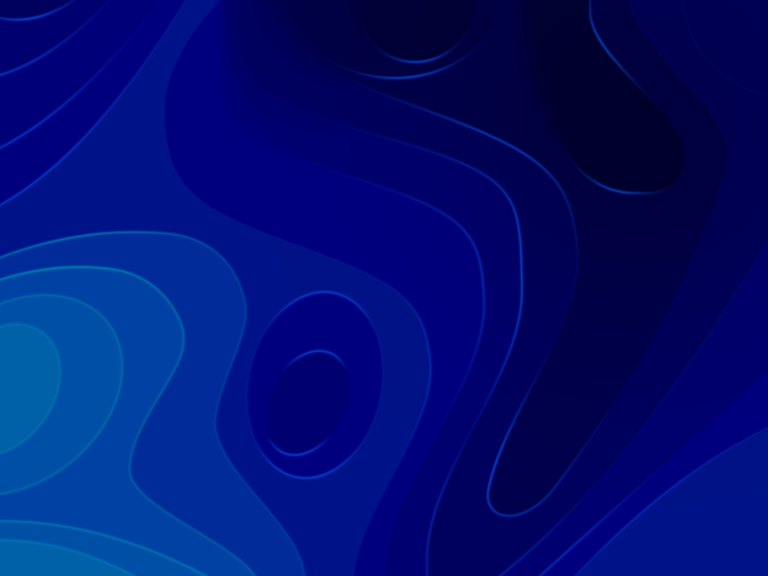
Write a WebGL 2 fragment shader that draws this background.

```glsl
#version 300 es
precision highp float;
// Layered blue relief: flat bands bounded by flowing contours with thin lit rims.
// Each band is an implicit function (negative inside), scaled by its gradient
// to a distance and painted over the bands beneath it.

#define SPAN 5.76        // canvas height in working units
#define RIM_WIDTH 0.015
#define RIM_BLUE vec3(0.03, 0.28, 0.85)
#define RIM_TEAL vec3(0.0, 0.50, 0.70)
#define SHADE_CENTER vec2(6.4, 1.2)
#define SHADE_DEPTH 0.2
#define HAZE 0.25        // softness of the upper folds

uniform vec2 u_resolution;
out vec4 fragColor;

// Band colours from deepest to brightest
const vec3 TONES[9] = vec3[9](
  vec3(0.0, 0.0, 0.22), vec3(0.0, 0.0, 0.30), vec3(0.0, 0.0, 0.37),
  vec3(0.0, 0.0, 0.44), vec3(0.0, 0.0, 0.50), vec3(0.0, 0.07, 0.53),
  vec3(0.0, 0.17, 0.60), vec3(0.0, 0.26, 0.64), vec3(0.0, 0.31, 0.655));
const vec3 PEAK = vec3(0.0, 0.38, 0.66);

vec3 color;

// Paints one band and its rim
void band(vec3 tone, float f, float rim, float blur) {
  float slope = length(vec2(dFdx(f), dFdy(f))) * u_resolution.y / SPAN;
  float d = f / max(slope, 1e-4);
  float aa = 0.6 * SPAN / u_resolution.y + blur;
  color = mix(color, tone, 1.0 - smoothstep(-aa, aa, d));
  vec3 light = mix(RIM_BLUE, RIM_TEAL, smoothstep(0.1, 0.2, tone.g));
  color = mix(color, light, rim * exp(-d * d / (RIM_WIDTH * RIM_WIDTH)));
}

float smoothMax(float a, float b, float k) {
  float h = max(k - abs(a - b), 0.0) / k;
  return max(a, b) + 0.25 * k * h * h;
}

float parabola(float x, float a, float b, float c) {
  return a + x * (b + x * c);
}

// Ellipse whose axis leans sideways with height
float egg(vec2 p, vec2 center, vec2 radius, float lean) {
  vec2 q = p - center;
  q.x -= lean * q.y;
  return length(q / radius) - 1.0;
}

// Left edge of a fold: sigmoid sweep to the right, then a slow return
float fold(float y, float start, float sweep, float mid, float rate) {
  return start + sweep * (0.5 + 0.5 * tanh(rate * (y - mid)));
}

// Light falling on a rim around a point
float lit(vec2 p, vec2 center, float radius) {
  vec2 q = (p - center) / radius;
  return exp(-dot(q, q));
}

void main() {
  // Working space is 7.68 by 5.76 with y pointing down
  vec2 p = vec2(gl_FragCoord.x, u_resolution.y - gl_FragCoord.y) * SPAN / u_resolution.y;
  float x = p.x, y = p.y;
  color = TONES[5];

  // Bright terraces on the left
  float edge = 2.48 - 0.33 * smoothstep(3.0, 4.3, y) + 0.9 * smoothstep(4.2, 5.8, y);
  float top = 2.32 + 0.14 * (1.35 - x) * (1.35 - x);
  band(TONES[6], smoothMax(x - edge, top - y, 0.8), 0.2 + 0.6 * lit(p, vec2(0.7, 2.3), 1.3), 0.0);
  edge = 1.9 - 0.6 * smoothstep(3.2, 4.7, y) + 1.3 * smoothstep(4.7, 5.9, y);
  top = 2.67 + 0.2 * (0.8 - x) * (0.8 - x);
  band(TONES[7], smoothMax(x - edge, top - y, 0.8), 0.35 + 0.5 * lit(p, vec2(0.6, 2.7), 1.2), 0.0);
  band(TONES[8], egg(p, vec2(0.15, 3.95), vec2(1.03, 1.0), -0.3), 0.45, 0.0);
  band(PEAK, egg(p, vec2(0.0, 3.9), vec2(0.58, 0.66), -0.25), 0.4, 0.0);
  band(TONES[8], parabola(x, 5.21, 0.0, 0.13) - y, 0.6, 0.0);
  band(PEAK, parabola(x, 5.4, 0.0, 0.2) - y, 0.5, 0.0);

  // Upper left slopes
  band(TONES[4], y - parabola(x, 2.05, -0.55, -0.3), 0.6 * lit(p, vec2(0.3, 1.8), 1.6), 0.0);
  band(TONES[4] * 0.94, y - parabola(x, 1.48, -0.52, -0.25), 0.6 * lit(p, vec2(0.2, 1.3), 1.0), 0.0);
  band(TONES[3], y - parabola(x, 0.75, -0.3, -0.35), 0.6 * lit(p, vec2(0.1, 0.7), 0.8), 0.0);
  band(TONES[2], y - parabola(x, 0.18, 0.2, -0.6), 0.8 * lit(p, vec2(0.3, 0.2), 0.4), 0.0);

  // Nested folds sweeping through the middle, cut by the lower right diagonals
  float haze = HAZE * smoothstep(2.0, 2.4, x) * smoothstep(3.9, 2.9, x) * smoothstep(1.9, 1.2, y);
  float rise = max(1.2 - y, 0.0);
  edge = fold(y, 1.63, 2.7, 2.45, 2.0) + 0.4 * rise * rise - 0.8 * smoothstep(3.6, 5.9, y);
  band(TONES[4], max(edge - x, y - parabola(x - 5.75, 5.76, -1.05, 0.145)),
    0.4 * max(lit(p, vec2(4.4, 3.6), 0.9), lit(p, vec2(6.5, 5.1), 1.2)), 0.0);
  edge = fold(y, 2.2, 2.65, 1.77, 2.3) - smoothstep(3.0, 5.75, y);
  band(TONES[3], max(edge - x, y - parabola(x - 5.4, 5.76, -0.9, 0.0)),
    0.5 * max(lit(p, vec2(4.8, 2.6), 1.1), lit(p, vec2(5.6, 5.6), 0.9)), haze);
  edge = fold(y, 2.3, 2.92, 1.35, 2.4) - 0.95 * smoothstep(2.9, 5.6, y);
  band(TONES[2], max(edge - x, y - parabola(x - 5.0, 5.76, -0.8, -0.17)),
    0.8 * max(lit(p, vec2(5.2, 2.6), 1.3), 0.6 * lit(p, vec2(4.7, 5.4), 0.9)), haze);

  // Deep valley with a rounded foot
  edge = fold(y, 2.6, 3.2, 1.08, 1.7) - 0.95 * smoothstep(2.5, 5.2, y);
  float far = 6.28 + smoothstep(-0.1, 1.6, y) - parabola(max(y - 1.6, 0.0), 0.0, 0.3, 0.07);
  float valley = smoothMax(smoothMax(edge - x, x - far, 0.2), y - 5.17, 0.3);
  band(TONES[1], valley,
    0.75 * max(lit(p, vec2(5.1, 1.4), 1.0), lit(p, vec2(4.9, 4.7), 0.8)), haze);
  band(TONES[2], egg(p, vec2(7.9, -0.1), vec2(1.08), 0.0), 0.05, 0.05);

  // Darkest hollow at the upper right
  float right = 5.9 + 0.95 * smoothstep(0.1, 1.6, y);
  float hollow = smoothMax(max(x - right, 5.2 + 0.2 * y * y - x), y - 1.93, 0.4);
  band(TONES[0], hollow,
    0.9 * max(lit(p, vec2(6.1, 0.4), 0.45), lit(p, vec2(6.15, 1.95), 0.35)),
    0.15 * smoothstep(5.8, 5.4, x));

  // Dips at the top edge
  band(TONES[1] * 0.9, egg(p, vec2(3.95, 0.0), vec2(1.02, 0.78), 0.0),
    0.8 * lit(p, vec2(4.1, 0.75), 0.45), 0.2 * smoothstep(3.7, 3.2, x));
  band(TONES[0], egg(p, vec2(4.15, 0.0), vec2(0.6, 0.62), 0.0),
    0.8 * lit(p, vec2(4.2, 0.6), 0.3), 0.12 * smoothstep(3.9, 3.6, x));

  // Egg shaped sink, lit at its top and bottom
  band(TONES[4], egg(p, vec2(3.15, 3.85), vec2(0.67, 0.93), -0.1),
    0.1 + 0.6 * smoothstep(0.5, 0.95, abs(y - 3.85)), 0.0);
  band(TONES[3], egg(p, vec2(3.07, 4.03), vec2(0.4, 0.52), -0.24),
    0.7 * smoothstep(0.3, 0.52, abs(y - 4.03)), 0.0);

  color *= 1.0 - SHADE_DEPTH * lit(p, SHADE_CENTER, 2.0);
  fragColor = vec4(color, 1.0);
}
```
